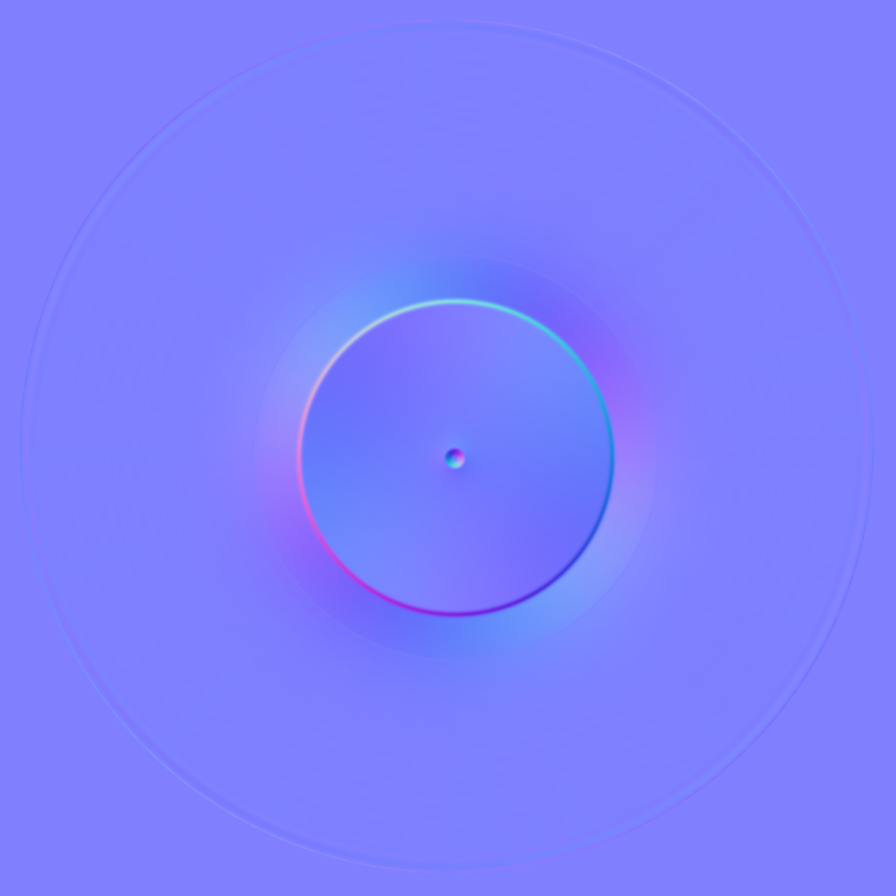
Write a three.js fragment shader that draws this texture map.

```glsl
// Tangent-space normal map of a grooved disc with a raised label and a centre dimple.
varying vec2 vUv;

const vec2 DISC_CENTER = vec2(0.4987, 0.5020);
const vec2 LABEL_CENTER = vec2(0.5085, 0.4889);
const vec2 DIMPLE_CENTER = vec2(0.5078, 0.4883);
const float DISC_RADIUS = 0.4755;
const float STEP_RADIUS = 0.2262;
const float LABEL_RADIUS = 0.1748;
const float SOFT = 0.0012;

float hash(vec2 p) {
  vec3 q = fract(vec3(p.xyx) * 0.1031);
  q += dot(q, q.yzx + 33.33);
  return fract((q.x + q.y) * q.z);
}

float valueNoise(vec2 p) {
  vec2 cell = floor(p);
  vec2 f = fract(p);
  f = f * f * (3.0 - 2.0 * f);
  float low = mix(hash(cell), hash(cell + vec2(1.0, 0.0)), f.x);
  float high = mix(hash(cell + vec2(0.0, 1.0)), hash(cell + vec2(1.0, 1.0)), f.x);
  return mix(low, high, f.y);
}

float inside(float dist, float radius) {
  return 1.0 - smoothstep(radius - SOFT, radius + SOFT, dist);
}

float ridge(float dist, float radius, float width) {
  float t = (dist - radius) / width;
  return exp(-t * t);
}

vec2 direction(vec2 p) {
  return p / max(length(p), 0.0001);
}

// Slope facing away from the centre, with the horizontal axis flipped
vec2 radialSlope(vec2 dir) {
  return vec2(-dir.x, dir.y);
}

// Brushed slope that repeats twice per turn
vec2 brushedSlope(vec2 dir) {
  return vec2(dir.x * dir.x - dir.y * dir.y, -2.0 * dir.x * dir.y);
}

// Faint grooves, broken outer edge and the bevel just inside it
vec2 discSlope(vec2 p) {
  float dist = length(p);
  vec2 dir = direction(p);
  vec2 brushed = brushedSlope(dir);
  float grooves = valueNoise(vec2(dist * 240.0, 3.0)) - 0.5;
  float rays = valueNoise(dir * 22.0) - 0.5;
  vec2 slope = vec2(-0.018, 0.0) + brushed * (grooves * 0.008 + rays * 0.012);
  slope *= inside(dist, DISC_RADIUS);

  float wear = mix(0.45, 1.0, valueNoise(dir * 75.0));
  float gap = smoothstep(0.008, 0.018, abs(p.x));
  float edge = ridge(dist, DISC_RADIUS, 0.0013) * wear * gap;
  float bevel = ridge(dist, 0.469, 0.0035);
  float innerLip = ridge(dist, 0.461, 0.0025);
  return slope + brushed * (0.055 * bevel - 0.15 * edge - 0.025 * innerLip);
}

// Coloured collar, strongest against the label
vec2 collarSlope(vec2 p) {
  float dist = length(p);
  float offset = max(dist - LABEL_RADIUS, 0.0);
  float collar = inside(dist, STEP_RADIUS);
  float glow = 0.23 * exp(-offset * offset / 0.0055);
  float strength = glow * mix(0.82, 1.0, collar);
  strength -= 0.045 * ridge(dist, STEP_RADIUS, 0.0015);
  return brushedSlope(direction(p)) * strength;
}

// Brushed label face, its tint deepening towards the rim
vec2 labelSlope(vec2 p) {
  float reach = length(p) / LABEL_RADIUS;
  vec2 brushed = brushedSlope(direction(p));
  return vec2(-0.105, -0.035) - brushed * 0.11 * smoothstep(0.0, 1.0, reach);
}

// Small hollow with a weak raised halo
vec2 dimpleSlope(vec2 p) {
  float dist = length(p);
  vec2 outward = radialSlope(direction(p));
  float hollow = smoothstep(0.0, 0.007, dist) * (1.0 - smoothstep(0.008, 0.0135, dist));
  float halo = smoothstep(0.009, 0.014, dist) * exp(-dist / 0.014);
  return outward * (0.35 * halo - 0.68 * hollow);
}

vec3 encodeNormal(vec2 slope) {
  float height = sqrt(max(1.0 - dot(slope, slope), 0.0));
  return 0.5 + 0.5 * vec3(slope, height);
}

void main() {
  vec2 labelPoint = vUv - LABEL_CENTER;
  float labelDist = length(labelPoint);
  vec2 slope = discSlope(vUv - DISC_CENTER) + collarSlope(labelPoint);
  slope = mix(slope, labelSlope(labelPoint), inside(labelDist, LABEL_RADIUS));

  // Bright rounded rim of the label
  float rim = ridge(labelDist, LABEL_RADIUS, 0.0031);
  slope = mix(slope, radialSlope(direction(labelPoint)) * 0.72, rim);

  slope += dimpleSlope(vUv - DIMPLE_CENTER);
  gl_FragColor = vec4(encodeNormal(slope), 1.0);
}
```
